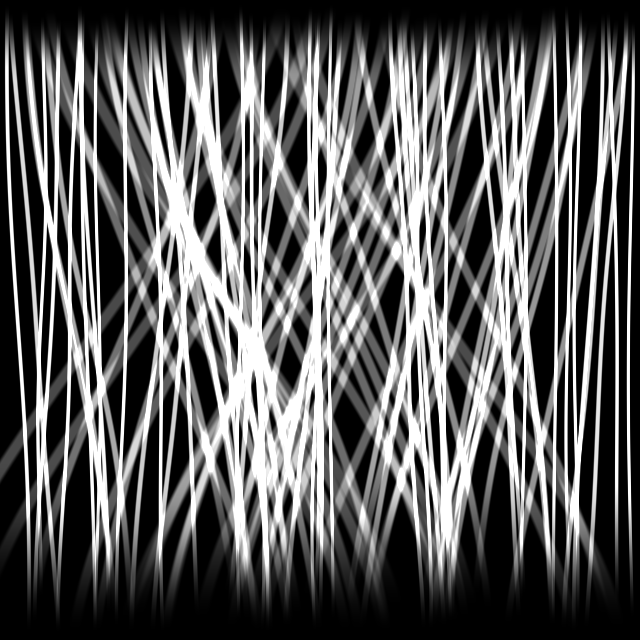
Reproduce this pattern procedurally as a Shadertoy shader.

```glsl
// Pale translucent strands hanging and crossing over black, fading out at both ends.
#define STRANDS 98
#define MAX_LEAN 0.56
#define LEAN_BIAS 2.1
#define RIGHTWARD 0.58
#define THIN_HALF 0.0034
#define SPREAD 0.020
#define LIGHT 0.0042
#define CURL 0.65
#define WOBBLE 0.004
#define TOP_FADE 0.11
#define BOTTOM_FADE 0.23

// Integer hash: four values in 0..1 for one strand and one stream.
vec4 hash4(int strand, int stream) {
    uvec4 v = uvec4(strand, stream, strand + 37, stream + 11);
    v = v * 1664525u + 1013904u;
    for (int i = 0; i < 2; i++) {
        v += v.yzwx * v.wxyz;
        v ^= v >> 16u;
        v = v * 1664525u + 12345u;
    }
    v ^= v >> 15u;
    return vec4(v & 65535u) / 65535.0;
}

// Light of one strand at p, with p.y rising from 0 to 1.
float strandLight(vec2 p, int id, float pixel) {
    vec4 shape = hash4(id, 1);
    vec4 ends = hash4(id, 2);

    // Anchor at the top, evenly spread, and a lean that stays on the canvas.
    float topX = mix(0.005, 0.99, (float(id) + shape.x * 1.6) / float(STRANDS));
    float lean = MAX_LEAN * pow(shape.y, LEAN_BIAS);
    float side = shape.z < RIGHTWARD ? 1.0 : -1.0;
    float bottomX = topX + side * lean;
    if (bottomX < 0.01 || bottomX > 0.99) side = -side;

    // Path: an S-curve that turns upright at both ends.
    float fall = 1.0 - p.y;
    float path = mix(fall, smoothstep(0.0, 1.0, fall), CURL);
    float wave = WOBBLE * sin(6.3 * (fall * (0.7 + shape.w) + ends.z));
    float x = topX + side * lean * path + wave;

    // Leaning strands spread their light over a wider, dimmer band.
    float halfWidth = THIN_HALF + SPREAD * lean;
    float core = 0.4 * halfWidth;
    float edge = max(halfWidth, core + pixel);
    float band = 1.0 - smoothstep(core, edge, abs(p.x - x));
    float level = min(1.1, LIGHT / halfWidth);

    // Each strand starts and stops at its own height.
    float topEnd = 0.995 - 0.03 * ends.x;
    float bottomEnd = 0.01 + 0.07 * ends.y * ends.y;
    float fade = smoothstep(0.0, TOP_FADE, topEnd - p.y)
               * smoothstep(0.0, BOTTOM_FADE, p.y - bottomEnd);
    return band * level * fade;
}

void mainImage(out vec4 fragColor, in vec2 fragCoord) {
    vec2 p = fragCoord / iResolution.xy;
    float pixel = 1.0 / iResolution.x;

    // Crossing strands add up and saturate to white.
    float light = 0.0;
    for (int id = 0; id < STRANDS; id++) {
        light += strandLight(p, id, pixel);
    }
    fragColor = vec4(vec3(min(light, 1.0)), 1.0);
}
```
